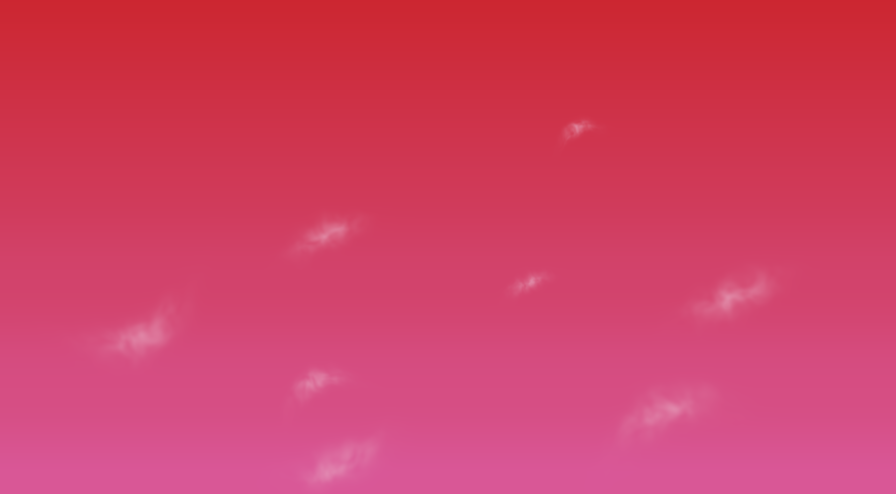
Reproduce this background procedurally as a WebGL 1 fragment shader.

```glsl
precision highp float;

uniform vec2 u_resolution;

const int CLOUD_COUNT = 8;
const float TAU = 6.2831853;

vec2 hashGradient(vec2 cell) {
  float angle = TAU * fract(sin(dot(cell, vec2(127.1, 311.7))) * 43758.5);
  return vec2(cos(angle), sin(angle));
}

float cornerValue(vec2 cell, vec2 offset, vec2 corner) {
  return dot(hashGradient(cell + corner), offset - corner);
}

float gradientNoise(vec2 p) {
  vec2 cell = floor(p);
  vec2 f = fract(p);
  vec2 blend = f * f * f * (f * (f * 6.0 - 15.0) + 10.0);
  float low = mix(cornerValue(cell, f, vec2(0.0, 0.0)),
                  cornerValue(cell, f, vec2(1.0, 0.0)), blend.x);
  float high = mix(cornerValue(cell, f, vec2(0.0, 1.0)),
                   cornerValue(cell, f, vec2(1.0, 1.0)), blend.x);
  return mix(low, high, blend.y);
}

float fbm(vec2 p) {
  float sum = 0.0;
  float amplitude = 0.7;
  for (int octave = 0; octave < 2; octave++) {
    sum += amplitude * gradientNoise(p);
    p = p * 2.03 + 17.3;
    amplitude *= 0.45;
  }
  return sum;
}

vec2 rotate(vec2 p, float angle) {
  float c = cos(angle);
  float s = sin(angle);
  return vec2(c * p.x + s * p.y, c * p.y - s * p.x);
}

// Vertical gradient with faint horizontal bands in the lower part
vec3 skyColor(float height) {
  vec3 crimson = vec3(0.80, 0.15, 0.19);
  vec3 rose = vec3(0.82, 0.25, 0.395);
  vec3 orchid = vec3(0.85, 0.34, 0.59);
  float depth = 1.0 - height;
  depth += 0.022 * smoothstep(0.3, 0.6, depth) * cos(TAU * (depth - 0.51) / 0.22);
  vec3 upper = mix(crimson, rose, clamp(depth * 2.0, 0.0, 1.0));
  return mix(upper, orchid, clamp(depth * 2.1 - 1.05, 0.0, 1.0));
}

// Opacity of a slanted, soft puff; positive bend arches it upward
float cloudDensity(vec2 p, vec2 center, float halfLength, float bend, float seed) {
  vec2 q = rotate(p - center, 0.40) / halfLength;
  q.y += bend * (q.x * q.x - 0.25);
  q += 0.16 * vec2(gradientNoise(q * 1.8 + seed * 7.1),
                   gradientNoise(q * 1.8 - seed * 5.3));
  vec2 r = q / vec2(0.70, 0.27);
  float body = exp(-dot(r, r));
  float lumps = clamp(0.65 + 1.0 * fbm(q * 3.0 + seed * 11.7), 0.0, 1.0);
  return 0.66 * body * lumps;
}

void main() {
  vec2 p = gl_FragCoord.xy / u_resolution.y;
  float aspect = u_resolution.x / u_resolution.y;

  // Center as canvas fractions, half length in canvas heights, bend
  vec4 clouds[CLOUD_COUNT];
  clouds[0] = vec4(0.645, 0.738, 0.042, 0.35);
  clouds[1] = vec4(0.365, 0.524, 0.080, 0.10);
  clouds[2] = vec4(0.590, 0.427, 0.045, 0.10);
  clouds[3] = vec4(0.818, 0.399, 0.104, 0.0);
  clouds[4] = vec4(0.156, 0.321, 0.112, -0.30);
  clouds[5] = vec4(0.354, 0.224, 0.066, 0.35);
  clouds[6] = vec4(0.742, 0.163, 0.116, 0.25);
  clouds[7] = vec4(0.380, 0.061, 0.102, -0.10);

  vec3 color = skyColor(p.y);
  vec3 cloudPink = vec3(0.91, 0.68, 0.77);
  for (int i = 0; i < CLOUD_COUNT; i++) {
    vec4 cloud = clouds[i];
    vec2 center = vec2(cloud.x * aspect, cloud.y);
    float opacity = cloudDensity(p, center, cloud.z, cloud.w, float(i) + 1.0);
    color = mix(color, cloudPink, opacity);
  }

  gl_FragColor = vec4(color, 1.0);
}
```
